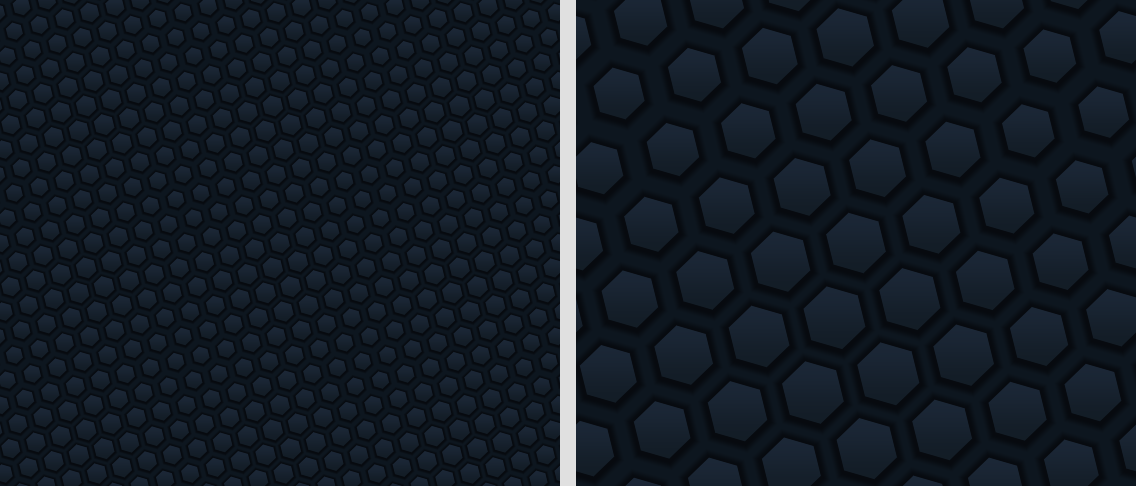
Left: the whole. Right: its middle third, enlarged.
This pattern is drawn by a Shadertoy shader. Its source:

```glsl
// Dark tilted honeycomb of raised hexagonal studs whose size swells in slow waves.

const float TAU = 6.2831853;
const float SQRT3 = 1.7320508;

const float TILES = 3.0;               // wave periods across and down the canvas
const float CELLS_PER_TILE = 7.2111;   // sqrt(52): the tilted lattice closes on each tile
const float TILT = 0.24256;            // atan(sqrt(3) / 7)

// Lengths below are in units of the stud spacing.
const float STUD_APOTHEM = 0.328;
const vec2  SWELL = vec2(0.016, 0.018);
const float SWELL_PHASE = 0.23;
const float SHADOW_DROP = 0.018;
const float SHADOW_START = 0.025;
const float SHADOW_END = 0.135;

const vec3 GROUND = vec3(0.052, 0.087, 0.122);
const vec3 SHADOW = vec3(0.026, 0.040, 0.060);
const vec3 STUD_TOP = vec3(0.106, 0.152, 0.212);
const vec3 STUD_BOTTOM = vec3(0.074, 0.112, 0.150);

// Offset from the nearest point of a triangular lattice with unit spacing.
vec2 latticeOffset(vec2 p) {
    vec2 period = vec2(1.0, SQRT3);
    vec2 a = p - period * round(p / period);
    vec2 shifted = p - 0.5 * period;
    vec2 b = shifted - period * round(shifted / period);
    return dot(a, a) < dot(b, b) ? a : b;
}

// Distance to a hexagon with two upright sides.
float hexagon(vec2 p, float apothem) {
    p = abs(p);
    return max(p.x, dot(p, vec2(0.5, 0.5 * SQRT3))) - apothem;
}

void mainImage(out vec4 fragColor, in vec2 fragCoord) {
    vec2 tileSize = vec2(1.0, 0.5 * SQRT3);
    vec2 p = (fragCoord / iResolution.xy - 0.5) * TILES * tileSize;
    float pixel = TILES * CELLS_PER_TILE / iResolution.x;

    // Tilted lattice
    float c = cos(TILT), s = sin(TILT);
    mat2 tilt = mat2(c, -s, s, c);
    vec2 q = tilt * p * CELLS_PER_TILE;
    vec2 local = latticeOffset(q);
    vec2 upright = local * tilt;
    vec2 center = ((q - local) * tilt) / CELLS_PER_TILE / tileSize;

    // Stud size follows one wave along each axis
    vec2 wave = cos(TAU * (center + vec2(0.0, SWELL_PHASE)));
    float apothem = STUD_APOTHEM + dot(SWELL, wave);

    // Ground with a soft shadow and dark rim
    vec2 drop = tilt * vec2(0.0, -SHADOW_DROP);
    float shadowDistance = hexagon(local - drop, apothem);
    float shade = 1.0 - smoothstep(SHADOW_START, SHADOW_END, shadowDistance);
    vec3 color = mix(GROUND, SHADOW, shade);

    // Stud face, lit from above
    float height = smoothstep(-1.1, 1.1, upright.y / apothem);
    vec3 face = mix(STUD_BOTTOM, STUD_TOP, height);
    float studDistance = hexagon(local, apothem);
    float cover = 1.0 - smoothstep(-0.6 * pixel, 0.6 * pixel, studDistance);
    color = mix(color, face, cover);

    fragColor = vec4(color, 1.0);
}
```
